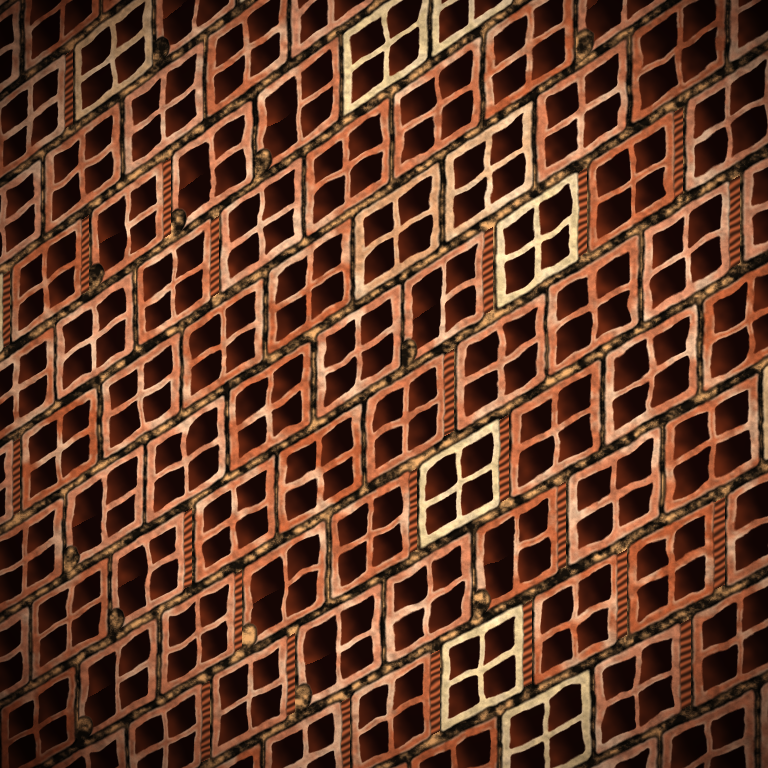
A WebGL 1 fragment shader for this texture:

```glsl
precision highp float;
// Draws a sunlit wall of slanted hollow clay bricks, four holes each, in worn running bond.
uniform vec2 u_resolution;

const vec3 RUST = vec3(0.70, 0.35, 0.20);
const vec3 SALMON = vec3(0.82, 0.54, 0.40);
const vec3 CREAM = vec3(0.89, 0.77, 0.56);
const vec3 HIGHLIGHT = vec3(0.97, 0.85, 0.70);
const vec3 HOLLOW = vec3(0.075, 0.02, 0.015);
const vec3 INNER_WALL = vec3(0.36, 0.14, 0.065);
const vec3 MORTAR = vec3(0.55, 0.40, 0.25);

float hash(vec2 p) {
  return fract(sin(dot(p, vec2(127.1, 311.7))) * 43758.5453);
}

float noise(vec2 p) {
  vec2 i = floor(p), f = fract(p);
  f = f * f * (3.0 - 2.0 * f);
  return mix(mix(hash(i), hash(i + vec2(1.0, 0.0)), f.x),
             mix(hash(i + vec2(0.0, 1.0)), hash(i + 1.0), f.x), f.y);
}

float fbm(vec2 p) {
  float sum = 0.0, amp = 0.5;
  for (int i = 0; i < 4; i++) {
    sum += amp * noise(p);
    p = p * 2.03 + 17.3;
    amp *= 0.5;
  }
  return sum;
}

float roundBox(vec2 p, vec2 halfSize, float radius) {
  vec2 d = abs(p) - halfSize + radius;
  return length(max(d, 0.0)) + min(max(d.x, d.y), 0.0) - radius;
}

// Wall coordinates: x counts bricks, y counts rows downward, both growing to the right.
vec2 wallCoords(vec2 uv) {
  float dx = uv.x - 0.556;
  float row = (0.724 - uv.y + 0.645 * dx) / (0.1263 + 0.024 * dx);
  return vec2(log(1.0 + 0.2575 * (uv.x - 0.517)) / 0.03, row);
}

// Distance to the four holes; cell returns the position inside one hole, about -1 to 1.
float holesDistance(vec2 q, vec2 id, float broken, out vec2 cell) {
  vec2 side = vec2(q.x < 0.0 ? -1.0 : 1.0, q.y < 0.0 ? -1.0 : 1.0);
  float size = hash(id * 4.0 + side) - 0.5;
  vec2 halfSize = vec2(0.174, 0.157) + 0.016 * size;
  vec2 local = q - side * vec2(0.207, 0.195);
  cell = local / halfSize;
  float d = roundBox(local, halfSize, 0.025);
  float gap = roundBox(q - vec2(-0.2, 0.04), vec2(0.18, 0.3), 0.06);
  return broken > 0.5 ? min(d, gap) : d;
}

vec3 clayColor(vec2 id, vec2 uv) {
  float kind = hash(id + 5.7);
  vec3 clay = mix(RUST, SALMON, hash(id + 2.3));
  clay = mix(clay, CREAM, smoothstep(0.74, 0.86, kind));
  float stain = fbm(uv * 24.0 + id);
  float grain = fbm(uv * 150.0);
  clay = mix(clay, HIGHLIGHT, 0.6 * smoothstep(0.45, 0.75, stain));
  return clay * (0.72 + 0.55 * grain);
}

vec3 jointColor(vec2 uv, vec2 q, float body, float ribbed) {
  float grit = fbm(uv * 95.0);
  vec3 mortar = MORTAR * (0.15 + 1.5 * smoothstep(0.25, 0.75, grit));
  mortar *= 0.3 + 0.7 * smoothstep(0.0, 0.05, body);
  // Grooved flank seen at the right end of some bricks
  float groove = 0.5 + 0.5 * sin(q.y * 85.0 + 3.0 * noise(uv * 60.0));
  vec3 flank = RUST * mix(0.35, 1.05, groove);
  float onFlank = ribbed * step(0.38, q.x) * step(abs(q.y), 0.42);
  return mix(mortar, flank, onFlank);
}

void main() {
  vec2 uv = gl_FragCoord.xy / u_resolution;
  float aa = 9.0 / min(u_resolution.x, u_resolution.y);

  // Brick address in running bond, with rows drifting sideways
  vec2 wall = wallCoords(uv);
  float row = floor(wall.y + 0.5);
  float along = wall.x - 0.045 * row - 0.01 * row * abs(row) + 0.5 * mod(row, 2.0);
  vec2 id = vec2(floor(along + 0.5), row);
  vec2 q = vec2(along - id.x, row - wall.y);

  // Hand-made irregularity
  float ribbed = step(0.62, hash(id + 9.1));
  float broken = step(0.92, hash(id + 3.9));
  vec2 wobble = vec2(noise(uv * 38.0 + 4.0), noise(uv * 38.0 + 31.0)) - 0.5;
  vec2 rough = vec2(fbm(uv * 110.0), fbm(uv * 110.0 + 50.0)) - 0.47;
  vec2 tilt = vec2(hash(id + 1.1), hash(id + 6.6)) - 0.5;
  vec2 b = q + 0.022 * wobble + 0.025 * rough + 0.02 * tilt;
  float rib = 0.035 * ribbed;
  b.x = (b.x + rib) * 0.475 / (0.475 - rib);

  // Brick outline and holes, with a sag in the inner webs
  float body = roundBox(b, vec2(0.477, 0.447), 0.045);
  float bite = length(b - vec2(-0.47, -0.34)) - 0.16;
  body = max(body, broken > 0.5 ? -bite : body);
  vec2 cell;
  vec2 sagged = b + vec2(0.0, 0.02 * cos(b.x * 15.0) * tilt.x) + 0.03 * wobble;
  float holes = holesDistance(sagged, id, broken, cell);

  // Fired clay with bright worn rims
  vec3 face = clayColor(id, uv);
  float rim = smoothstep(0.045, 0.0, min(abs(holes), abs(body)));
  face = mix(face, HIGHLIGHT, 0.45 * rim * smoothstep(0.35, 0.65, noise(uv * 70.0)));
  face *= 0.6 + 0.4 * smoothstep(0.0, 0.025, -body);

  // Depth inside the holes: the left wall and floor catch some light
  float lit = smoothstep(0.35, -1.25, cell.x + 0.45 * cell.y);
  vec3 inside = mix(HOLLOW, INNER_WALL, lit * (0.65 + 0.6 * noise(uv * 80.0)));

  vec3 color = jointColor(uv, q, body, ribbed);
  color = mix(color, face, smoothstep(aa, -aa, body));
  color = mix(color, inside, smoothstep(aa, -aa, max(holes, body)));

  // Warm light fading to dark corners
  float vignette = smoothstep(0.34, 0.76, length(uv - vec2(0.53, 0.52)));
  color *= 1.1 * mix(vec3(1.0), vec3(0.3, 0.25, 0.23), vignette);
  gl_FragColor = vec4(color, 1.0);
}
```
